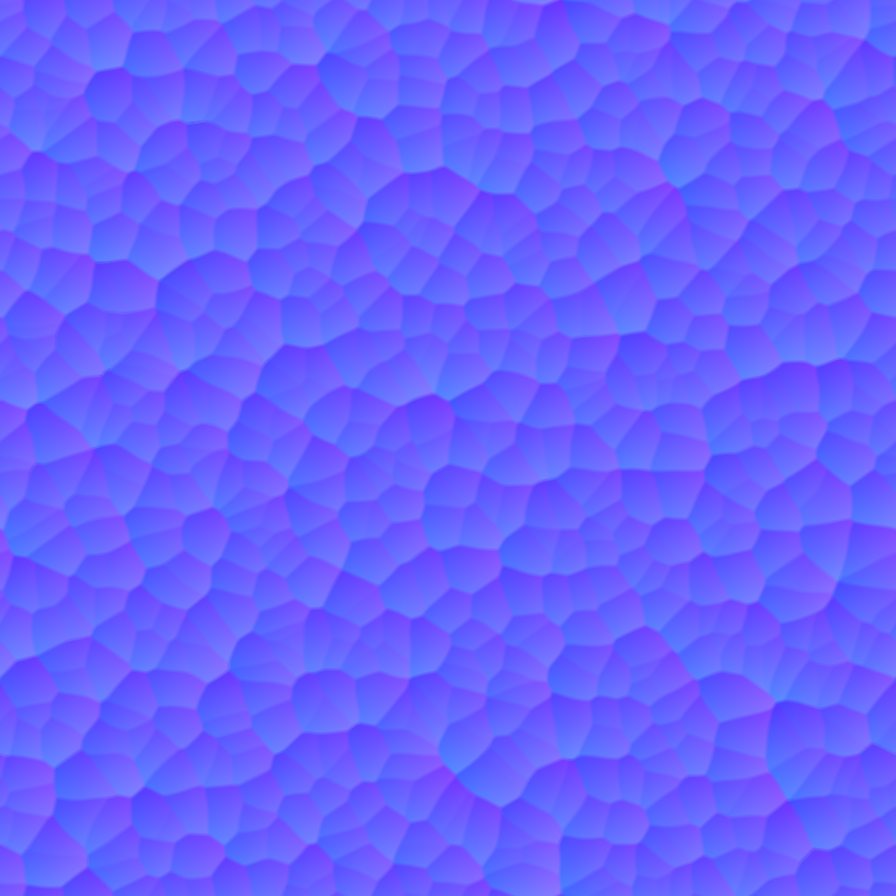
This texture map is drawn by a three.js fragment shader. Its source:

```glsl
varying vec2 vUv;

#define CELLS 27.0
#define SCATTER 2.0
#define EDGE_WIDTH 0.06
#define WARP 0.035
#define SLOPE vec2(0.120, -0.140)
#define BASE_COLOR vec3(0.407, 0.377, 1.0)
#define TAU 6.2831853

vec2 hash2(vec2 p) {
  vec3 q = fract(p.xyx * vec3(0.1031, 0.1030, 0.0973));
  q += dot(q, q.yzx + 33.33);
  return fract((q.xx + q.yz) * q.zy);
}

// Site of one grid cell, scattered past its borders and wrapped to tile
vec2 sitePosition(vec2 cell) {
  vec2 jitter = hash2(mod(cell, CELLS) + 7.0) - 0.5;
  return cell + 0.5 + SCATTER * jitter;
}

// Gentle periodic bend that curves the cell borders
vec2 bend(vec2 uv) {
  vec2 a = sin(TAU * (uv.yx * vec2(11.0, 10.0) + uv * vec2(4.0, -5.0)));
  vec2 b = sin(TAU * (uv.yx * vec2(21.0, 19.0) - uv * vec2(7.0, 6.0)) + 1.7);
  return WARP * (a + 0.5 * b);
}

// Offset from the nearest site, blended across the borders
vec2 facetOffset(vec2 p) {
  vec2 base = floor(p);
  vec2 nearest = vec2(0.0);
  float nearestSq = 100.0;
  for (int y = -3; y <= 3; y++) {
    for (int x = -3; x <= 3; x++) {
      vec2 offset = p - sitePosition(base + vec2(float(x), float(y)));
      float distSq = dot(offset, offset);
      if (distSq < nearestSq) {
        nearestSq = distSq;
        nearest = offset;
      }
    }
  }

  // Neighbours count only near their shared border, as a linear ramp
  vec2 sum = nearest;
  float total = 1.0;
  for (int y = -3; y <= 3; y++) {
    for (int x = -3; x <= 3; x++) {
      vec2 offset = p - sitePosition(base + vec2(float(x), float(y)));
      float gap = length(offset - nearest);
      if (gap > 0.0001) {
        float border = (dot(offset, offset) - nearestSq) / (2.0 * gap);
        float t = clamp(border / EDGE_WIDTH, 0.0, 1.0);
        float weight = (1.0 - t) / (1.0 + t);
        sum += weight * offset;
        total += weight;
      }
    }
  }
  return sum / total;
}

void main() {
  vec2 offset = facetOffset(vUv * CELLS + bend(vUv));
  vec3 color = BASE_COLOR;
  color.rg += SLOPE * offset;
  gl_FragColor = vec4(clamp(color, 0.0, 1.0), 1.0);
}
```
